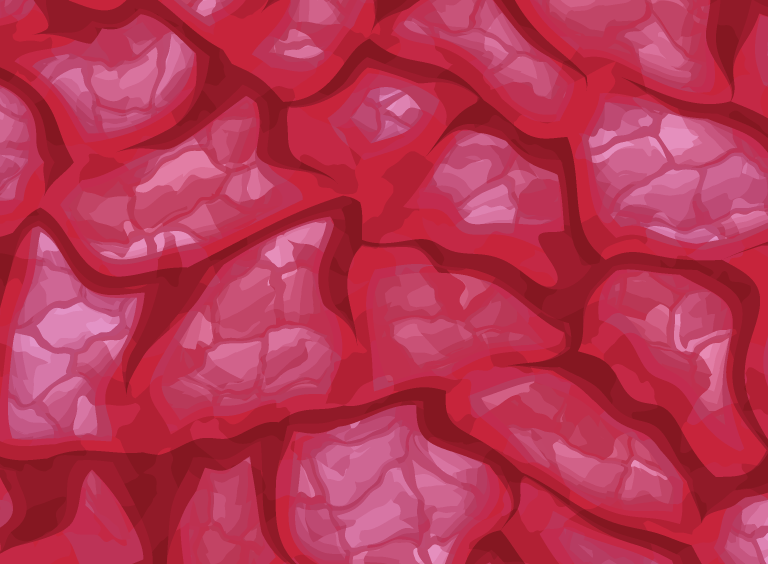
This texture is drawn by a Shadertoy shader. Its source:

```glsl
// Fleshy pink lumps split by red grooves with dark streaks, in flat painted patches.
#define LUMP_SCALE vec2(2.9, 3.7)
#define NODULE_SCALE vec2(8.0, 9.5)
#define PATCH_SCALE vec2(13.0, 18.0)
#define GROOVE_WIDTH 0.27
#define STREAK_WIDTH 0.19
#define STREAK_SIDE vec2(-0.5, -0.86)
#define CREASE_WIDTH 0.10
#define TONE_STEPS 2.0
#define SAMPLES 3

// Dark streak, groove reds, rose, then pinks up to the highlight
const vec3 RAMP[8] = vec3[8](
    vec3(0.52, 0.09, 0.13), vec3(0.62, 0.11, 0.18),
    vec3(0.78, 0.14, 0.23), vec3(0.76, 0.17, 0.31),
    vec3(0.72, 0.23, 0.37), vec3(0.78, 0.33, 0.49),
    vec3(0.85, 0.45, 0.62), vec3(0.90, 0.56, 0.74));

vec2 hash2(vec2 p) {
    vec3 a = fract(p.xyx * vec3(0.1031, 0.1030, 0.0973));
    a += dot(a, a.yzx + 33.33);
    return fract((a.xx + a.yz) * a.zy);
}

// Layered sine bending of the plane
vec2 warp(vec2 p, float amount, float frequency) {
    for (int i = 0; i < 4; i++) {
        float k = float(i);
        p += amount * sin(frequency * p.yx + vec2(1.7, 2.9) * k + 0.6);
        p = mat2(0.8, 0.6, -0.6, 0.8) * p;
        amount *= 0.55;
        frequency *= 1.8;
    }
    // Undo the four turns so stretched cells keep their direction
    float turn = 4.0 * atan(0.6, 0.8);
    return mat2(cos(turn), -sin(turn), sin(turn), cos(turn)) * p;
}

// Cellular noise: xy = vector to the centre, z = border distance, w = cell id
vec4 cells(vec2 p) {
    vec2 base = floor(p), toCentre = vec2(0.0), id = base;
    float nearest = 9.0, second = 9.0;
    for (int y = -1; y <= 1; y++)
    for (int x = -1; x <= 1; x++) {
        vec2 cell = base + vec2(x, y);
        vec2 d = cell + 0.1 + 0.8 * hash2(cell) - p;
        float dist = length(d);
        if (dist < nearest) {
            second = nearest;
            nearest = dist;
            toCentre = d;
            id = cell;
        } else {
            second = min(second, dist);
        }
    }
    return vec4(toCentre, second - nearest, hash2(id + 17.0).x);
}

vec3 paint(vec2 p) {
    vec2 bent = warp(p, 0.055, 5.5);
    vec2 rippled = warp(p, 0.013, 32.0);
    vec4 lump = cells(bent * LUMP_SCALE + 5.0);
    vec4 nodule = cells(mix(bent, rippled, 0.6) * NODULE_SCALE + 31.0);
    vec4 patchCell = cells(rippled * PATCH_SCALE + 63.0);
    float jitter = patchCell.w - 0.5;
    float wave = sin(7.0 * p.x + 3.0 * sin(5.0 * p.y)) * sin(6.0 * p.y + 2.0 * p.x + 1.0);
    float width = GROOVE_WIDTH + 0.07 * wave + 0.12 * step(0.86, lump.w);
    float tone;
    float dusty = 0.0;

    if (lump.z < width) {
        // Groove: red core, crimson rim, tapering streak on one side
        tone = mix(2.1, 3.3, step(0.68, lump.z / width)) + 1.5 * jitter;
        float side = dot(normalize(lump.xy), STREAK_SIDE) + 0.35 * wave;
        float streak = STREAK_WIDTH * smoothstep(-0.1, 0.7, side);
        if (lump.z < streak * 1.35) tone = 1.0 + 0.6 * jitter;
        if (lump.z < streak * 0.85) tone = 0.3 + 0.5 * jitter;
    } else {
        // Lump: rounded nodules lit from above, parted by rosy creases
        float depth = min((lump.z - width) * 4.0, 1.0);
        float light = dot(nodule.xy, vec2(0.4, -0.9));
        tone = 4.0 + 1.2 * depth + 1.2 * light + 1.5 * jitter;
        tone += 1.0 * (lump.w - 0.4) + 0.9 * (nodule.w - 0.5);
        tone += 0.9 * step(0.86, patchCell.w);
        if (nodule.z < CREASE_WIDTH) tone = min(tone - 0.8, 4.6);
        tone = max(tone, 3.5);
        dusty = lump.w + 0.5 * nodule.w - 0.75;
    }

    // Flat tone, then a drift between dusty rose and mauve
    tone = clamp(floor(tone * TONE_STEPS + 0.5) / TONE_STEPS, 0.0, 6.99);
    int shade = int(tone);
    vec3 colour = mix(RAMP[shade], RAMP[shade + 1], fract(tone));
    return colour + dusty * vec3(-0.02, 0.03, 0.07);
}

void mainImage(out vec4 fragColor, in vec2 fragCoord) {
    // Supersampling smooths every patch edge
    vec3 sum = vec3(0.0);
    for (int y = 0; y < SAMPLES; y++)
    for (int x = 0; x < SAMPLES; x++) {
        vec2 offset = (vec2(x, y) + 0.5) / float(SAMPLES) - 0.5;
        sum += paint((fragCoord + offset) / iResolution.y);
    }
    fragColor = vec4(sum / float(SAMPLES * SAMPLES), 1.0);
}
```
